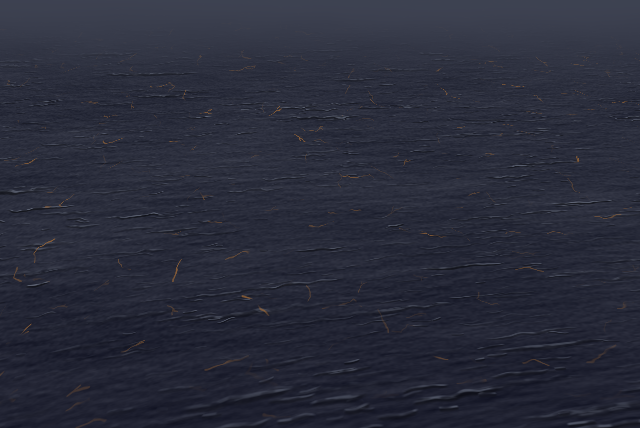
This texture is drawn by a WebGL 2 fragment shader. Its source:

```glsl
#version 300 es
precision highp float;
// A dark slate plain seen at a low angle, fading into haze at the top.
// Stretched noise forms the layered relief; scattered strokes add pale
// chipped edges with shadows, and short polylines add golden cracks.

uniform vec2 u_resolution;
out vec4 fragColor;

vec2 hash2(vec2 p) {
    vec3 q = fract(p.xyx * vec3(0.1031, 0.1030, 0.0973));
    q += dot(q, q.yzx + 33.33);
    return fract((q.xx + q.yz) * q.zy);
}

float noise(vec2 p) {
    vec2 i = floor(p), f = fract(p);
    f = f * f * (3.0 - 2.0 * f);
    return mix(mix(hash2(i).x, hash2(i + vec2(1, 0)).x, f.x),
               mix(hash2(i + vec2(0, 1)).x, hash2(i + vec2(1, 1)).x, f.x), f.y);
}

float fbm(vec2 p) {
    float sum = 0.0, amp = 0.5;
    for (int i = 0; i < 4; i++) {
        sum += amp * noise(p);
        p = p * 2.03 + 17.7;
        amp *= 0.5;
    }
    return sum;
}

float segmentDist(vec2 p, vec2 a, vec2 b) {
    vec2 ab = b - a;
    return length(p - a - ab * clamp(dot(p - a, ab) / dot(ab, ab), 0.0, 1.0));
}

// Layered surface height, drawn out along the grain
float relief(vec2 g) {
    g.y += 0.012 * noise(g * vec2(9.0, 14.0));
    return fbm(g * vec2(7.0, 46.0)) + 0.5 * fbm(g * vec2(34.0, 120.0) + 40.0);
}

// Chipped edges: x is the lit rim, y the shadow beneath it
vec2 chips(vec2 g, vec2 cell, float width, float soft, float seed) {
    vec2 id = floor(g / cell), result = vec2(0);
    g.y += 0.009 * (noise(g * vec2(38.0, 20.0) + seed) - 0.5);
    for (int j = -1; j <= 1; j++)
    for (int i = -1; i <= 1; i++) {
        vec2 c = id + vec2(i, j);
        vec2 a = hash2(c + seed), b = hash2(c + seed + 71.3);
        vec2 d = g - (c + a) * cell;
        float t = d.x / (cell.x * mix(0.15, 0.75, b.x));
        float taper = max(1.0 - t * t, 0.0);
        float w = width * taper;
        float power = b.y * b.y * b.y * smoothstep(0.0, 0.5, taper);
        float lit = 1.0 - smoothstep(w * 0.4, w + soft, abs(d.y));
        float dark = 1.0 - smoothstep(w, w * 2.0 + soft * 1.5, abs(d.y + w + soft));
        result = max(result, power * vec2(lit, dark));
    }
    return result;
}

// Bent or forked cracks, at most one per cell
float cracks(vec2 g, float cell, float soft, float seed) {
    vec2 id = floor(g / cell);
    g += 0.007 * (vec2(noise(g * 85.0), noise(g * 85.0 + 30.0)) - 0.5);
    float result = 0.0;
    for (int j = -1; j <= 1; j++)
    for (int i = -1; i <= 1; i++) {
        vec2 c = id + vec2(i, j);
        vec2 a = hash2(c + seed), b = hash2(c + seed + 19.1);
        vec2 start = (c + a) * cell;
        float angle = (b.x - 0.5) * 1.2 + (b.y > 0.7 ? -1.1 : 0.0);
        float dist = 1.0;
        for (int k = 0; k < 3; k++) {
            vec2 h = hash2(c * 3.0 + seed + float(k) * 7.7);
            float turn = angle + (h.x - 0.5) * 1.7;
            vec2 end = start + cell * mix(0.08, 0.32, h.y) * vec2(cos(turn), sin(turn) * 0.75);
            dist = min(dist, segmentDist(g, start, end));
            if (k != 1 || b.x < 0.6) start = end;
        }
        float power = smoothstep(0.3, 1.0, hash2(c + seed + 5.5).x);
        result = max(result, power * (1.0 - smoothstep(0.0004, 0.0012 + soft, dist)));
    }
    return result;
}

void main() {
    vec2 p = gl_FragCoord.xy / u_resolution.y;

    // Ground plane: grain rises to the right in front, levels out far away
    float v = p.y - 0.22 * p.x * pow(1.0 - p.y, 1.4);
    float depth = 1.3 - v;
    vec2 g = vec2((p.x - 0.75) / depth, -log(depth)) + 8.0;

    // Focus is sharp in the middle band
    float far = smoothstep(0.74, 0.97, p.y), near = smoothstep(0.25, 0.0, p.y);
    float soft = 0.0014 + 0.003 * near + 0.004 * far;
    float clarity = 1.0 - 0.95 * far;

    // Slate tones, mottling and side-lit relief
    vec3 color = mix(vec3(0.118, 0.126, 0.186), vec3(0.166, 0.178, 0.235), smoothstep(0.0, 0.6, p.y));
    color += 0.07 * (fbm(g * vec2(3.0, 9.0)) - 0.47) * clarity;
    float slope = relief(g) - relief(g + vec2(0.001, 0.005 + 0.003 * near));
    color += 0.12 * clamp(slope, -0.4, 0.4) * clarity;
    color += 0.035 * (noise(g * vec2(150.0, 260.0)) - 0.5) * clarity * (1.0 - 0.6 * near);

    // Pale edges and their shadows, gathered in patches
    float patches = smoothstep(0.3, 0.65, noise(g * vec2(5.0, 11.0) + 3.0));
    vec2 chip = chips(g, vec2(0.15, 0.034), 0.0017, soft, 11.0);
    chip = max(chip, 0.8 * chips(g, vec2(0.06, 0.02), 0.0008, soft, 47.0));
    chip = max(chip, chips(g, vec2(0.36, 0.13), 0.0032, soft, 83.0));
    chip *= clarity * mix(0.35, 1.0, patches);
    color *= 1.0 - 0.5 * chip.y;
    float broken = smoothstep(0.2, 0.75, noise(g * vec2(70.0, 130.0)));
    color = mix(color, vec3(0.46, 0.49, 0.56), 0.75 * chip.x * mix(0.25, 1.0, broken));

    // Golden cracks, worn away in places
    float gold = max(cracks(g, 0.15, soft, 23.0), 0.6 * cracks(g + 0.06, 0.1, soft * 0.7, 59.0));
    gold *= smoothstep(0.15, 0.7, noise(g * 42.0 + 9.0)) * (1.0 - 0.85 * far) * (1.0 - 0.5 * near);
    color = mix(color, vec3(0.62, 0.41, 0.21), 0.8 * gold);

    // Distant haze
    float haze = smoothstep(0.78, 1.0, p.y + 0.05 * (fbm(p * vec2(3.0, 8.0)) - 0.5));
    color = mix(color, vec3(0.245, 0.262, 0.322), haze * 0.95);
    fragColor = vec4(color, 1.0);
}
```
